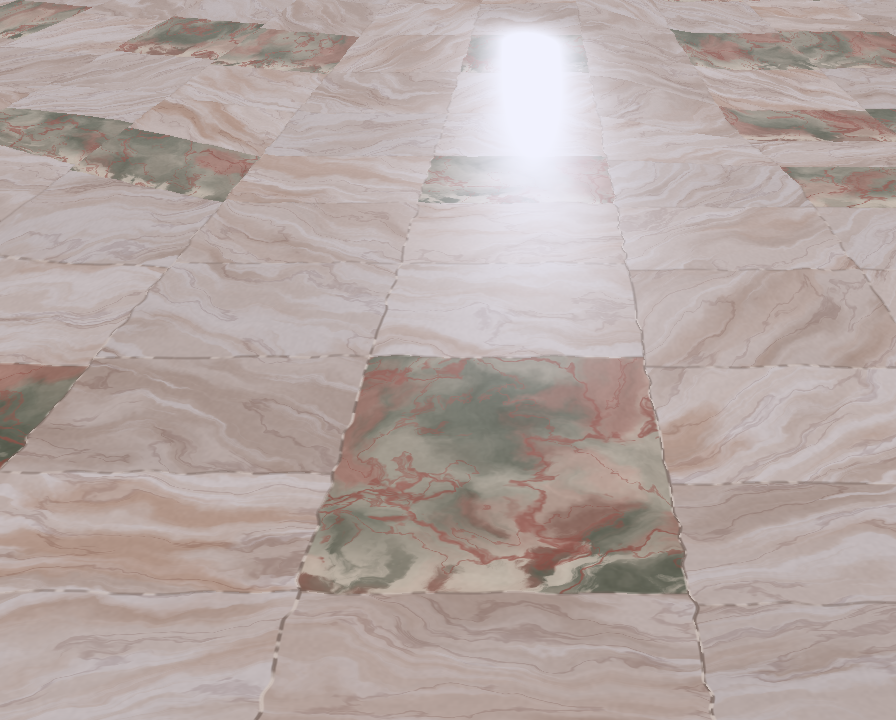
Give the GLSL for this texture, as a Shadertoy shader.

```glsl
#define HORIZON 0.253
#define COLUMN_WIDTH 0.51
#define ROW_STEP 0.159
#define SEAM_WIDTH vec2(0.005, 0.011)
#define ROSE vec3(0.735, 0.680, 0.665)
#define WARM vec3(0.665, 0.590, 0.560)
#define COOL vec3(0.755, 0.725, 0.735)
#define RUST vec3(0.640, 0.500, 0.425)
#define GREEN vec3(0.375, 0.385, 0.335)
#define RED vec3(0.560, 0.330, 0.295)
#define CREAM vec3(0.760, 0.710, 0.660)
#define GLARE vec3(0.945, 0.950, 0.995)

float hash(vec2 p) {
    vec3 q = fract(p.xyx * 0.1031);
    q += dot(q, q.yzx + 33.33);
    return fract((q.x + q.y) * q.z);
}

float noise(vec2 p) {
    vec2 i = floor(p), f = fract(p);
    f = f * f * (3.0 - 2.0 * f);
    return mix(mix(hash(i), hash(i + vec2(1, 0)), f.x),
               mix(hash(i + vec2(0, 1)), hash(i + vec2(1, 1)), f.x), f.y);
}

float fbm(vec2 p) {
    float sum = 0.0, amp = 0.5;
    for (int i = 0; i < 6; i++) {
        sum += amp * noise(p);
        p = mat2(1.6, 1.2, -1.2, 1.6) * p + 7.3;
        amp *= 0.5;
    }
    return sum;
}

// Thin crease where a field crosses its middle value
float crease(float field, float width) {
    return 1.0 - smoothstep(0.0, width, abs(field - 0.49));
}

// Perspective floor: x counts columns, y counts rows into the distance
vec2 floorCoords(vec2 p) {
    float depth = p.y + HORIZON;
    float col = (p.x - 0.75 + 0.06 * depth) / (COLUMN_WIDTH * depth);
    float row = -log(depth / 1.078) / ROW_STEP;
    float bump = (row - 3.6) / 1.8;
    row -= 0.5 * exp(-bump * bump);

    // Uneven ground: the far left rises, the far right sinks
    float left = smoothstep(2.5, 4.2, row) * mix(0.7, 0.25, smoothstep(5.5, 7.0, row));
    float right = smoothstep(4.3, 6.0, row) * smoothstep(0.5, 1.6, col);
    return vec2(col + 0.5 + 0.2 * right, row + left * min(col + 1.4, 0.0) + 0.85 * right);
}

// Pale streaked marble, with its own grain and tint in each tile
vec3 marble(vec2 q, vec2 id) {
    float tint = hash(id + 3.7), stain = hash(id + 17.3);
    float angle = mix(-0.5, 0.75, hash(id + 8.1));
    float c = cos(angle), s = sin(angle);
    vec2 p = mat2(c, -s, s, c) * q * vec2(2.0, 3.2) + 23.0 * vec2(tint, stain);
    p += 0.9 * vec2(fbm(p * 1.3), fbm(p * 1.3 + 9.2));
    vec2 grain = p * vec2(0.8, 3.0);
    float cloud = fbm(grain), streak = fbm(grain * vec2(1.2, 2.8) + 31.0);

    vec3 col = mix(WARM, ROSE, smoothstep(0.22, 0.55, cloud + 0.2 * (tint - 0.4)));
    col = mix(col, COOL, 0.75 * smoothstep(0.45, 0.7, streak + 0.25 * (tint - 0.5)));
    col = mix(col, RUST, (0.15 + 0.65 * stain * stain) * smoothstep(0.48, 0.72, fbm(grain * 0.9 + 57.0)));
    col -= 0.07 * crease(fbm(grain * 0.8 + 71.0), 0.025) * vec3(0.8, 1.0, 1.0);
    return col + 0.05 * (streak - 0.5) + 0.05 * (stain - 0.5);
}

// Green onyx with red veins and a broken cream band along the near edge
vec3 onyx(vec2 q, vec2 id, float height) {
    vec2 p = q * vec2(3.0, 4.2) + 11.0 * hash(id + 5.0) + 4.0;
    p += 1.4 * vec2(fbm(p), fbm(p + 13.7));
    float cloud = fbm(p), fine = fbm(p * 3.0 + 41.0);
    vec3 col = mix(GREEN, vec3(0.59, 0.56, 0.51), smoothstep(0.3, 0.65, cloud));
    col = mix(col, RED + 0.09, 0.6 * smoothstep(0.5, 0.65, fbm(p * 0.9 + 19.0)));
    float band = smoothstep(0.3, 0.05, height + 0.35 * (cloud - 0.5));
    col = mix(col, CREAM, 0.85 * band * smoothstep(0.4, 0.54, fine));
    col = mix(col, CREAM, 0.5 * smoothstep(0.56, 0.72, fbm(p * 0.8 + 27.0)));
    float veins = max(crease(fbm(p * 0.75 + 3.0), 0.025), 0.7 * crease(fbm(p * 1.2 + 61.0), 0.018));
    col = mix(col, RED, 0.8 * veins);
    return col + 0.16 * (fine - 0.5);
}

void mainImage(out vec4 fragColor, in vec2 fragCoord) {
    vec2 p = fragCoord / iResolution.y;
    p.y = 1.0 - p.y;
    vec2 g = floorCoords(p);
    vec2 soft = fwidth(g);
    g += (vec2(noise(g * vec2(2, 9)), noise(g * vec2(9, 2))) - 0.5) * vec2(0.02, 0.035);

    // Rows shift slightly from column to column
    float column = floor(g.x);
    g.y += 0.2 * (hash(vec2(column, 2.0)) - 0.5) * min(abs(column), 1.0);
    vec2 id = floor(g), local = fract(g);
    vec2 edge = 0.5 - abs(local - 0.5);

    // The nearest central slab spans two rows
    if (id.x == 0.0 && (id.y == 0.0 || id.y == 1.0)) {
        id.y = 1.0;
        local.y = 0.5 * g.y;
        edge.y = min(g.y, 2.0 - g.y);
    }

    // Onyx slabs recur every third row, every second on the right
    float outer = step(2.5, abs(id.x));
    bool isOnyx = mod(id.x + outer, 2.0) == 0.0
        && (id.x > 1.0 ? mod(id.y, 2.0) == 0.0 && id.y > 2.0 : mod(id.y, 3.0) == 1.0);
    vec2 stone = g * vec2(1.0, 0.45);
    vec3 col = isOnyx ? onyx(stone, id, local.y) : marble(stone, id);
    col += 0.02 * (noise(stone * 90.0) - 0.5);

    // Worn joints, fainter across than along
    vec2 joint = (1.0 - smoothstep(SEAM_WIDTH - soft, SEAM_WIDTH + soft, edge))
        * min(SEAM_WIDTH / soft, 1.0);
    float wear = noise(g * vec2(35, 22));
    vec3 seam = mix(vec3(0.46, 0.39, 0.36), vec3(0.81, 0.76, 0.73), smoothstep(0.4, 0.8, wear));
    col = mix(col, seam, max(0.75 * joint.x, 0.45 * joint.y));

    // Distance haze and the window's reflection
    col = mix(col, COOL, 0.2 * smoothstep(0.6, 0.0, p.y));
    float across = (p.x - 0.735 - 0.03 * p.y) / (0.07 + 0.2 * p.y);
    float top = 0.018 + 0.9 * pow(max(p.x - 0.69, 0.0), 2.0);
    float beam = exp(-across * across - pow(p.y / 0.36, 2.0));
    beam *= smoothstep(top - 0.008, top + 0.04, p.y);
    float halo = 0.22 * exp(-pow((p.x - 0.76) / 0.3, 2.0) - pow((p.y - 0.3) / 0.28, 2.0));
    col = mix(col, GLARE, clamp(1.15 * beam + halo, 0.0, 1.0));
    fragColor = vec4(clamp(col, 0.0, 1.0), 1.0);
}
```
